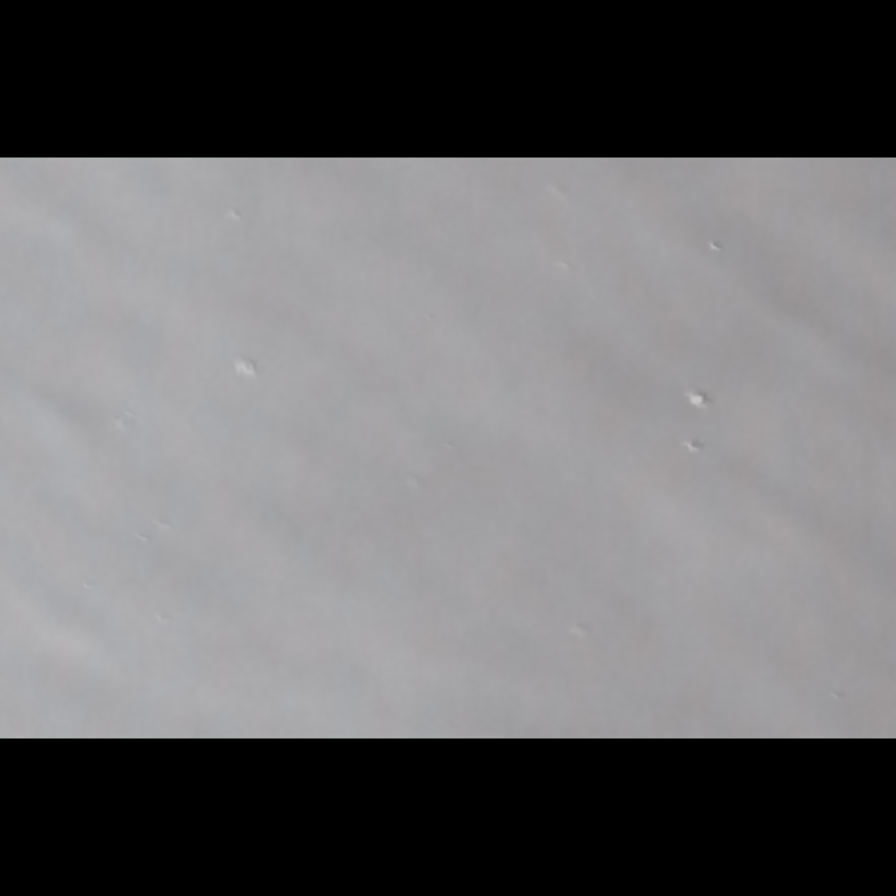
A Shadertoy shader for this texture:

```glsl
// Soft grey plaster wall with faint diagonal creases and small chips, between black bars.

vec2 hash2(vec2 p) {
    vec3 q = fract(p.xyx * vec3(0.1031, 0.1030, 0.0973));
    q += dot(q, q.yzx + 33.33);
    return fract((q.xx + q.yz) * q.zy);
}

float cornerSlope(vec2 cell, vec2 offset) {
    float angle = 6.2832 * hash2(cell).x;
    return dot(vec2(cos(angle), sin(angle)), offset);
}

float gradientNoise(vec2 p) {
    vec2 i = floor(p), f = fract(p);
    vec2 u = f * f * f * (f * (f * 6.0 - 15.0) + 10.0);
    vec2 e = vec2(1, 0);
    return mix(mix(cornerSlope(i, f), cornerSlope(i + e, f - e), u.x),
               mix(cornerSlope(i + e.yx, f - e.yx), cornerSlope(i + 1.0, f - 1.0), u.x), u.y);
}

// Rotates so that x runs along the creases, down to the right.
vec2 alongCrease(vec2 p) {
    return mat2(0.82, 0.57, -0.57, 0.82) * p;
}

// Soft ridges near the sides: a light flank below, a dark one above.
float creases(vec2 p) {
    float sum = 0.0;
    for (int i = 0; i < 5; i++) {
        float side = mod(float(i), 2.0);
        vec2 rnd = hash2(vec2(float(i) + 3.0, 17.0));
        vec2 center = vec2(mix(0.02, 0.88, side) + 0.06 * rnd.x, 0.3 + 0.1 * float(i) + 0.05 * rnd.y);
        vec2 d = alongCrease(p - center);
        d.y += 0.012 * gradientNoise(p * 14.0);
        d /= vec2(mix(0.06, 0.13, side), 0.022);
        sum -= d.y * exp(-dot(d, d)) * (0.6 + 0.4 * rnd.x);
    }
    return sum;
}

// Scattered chips, each lit on one flank and shaded on the other.
float chips(vec2 p) {
    float sum = 0.0;
    for (int i = 0; i < 18; i++) {
        vec2 place = hash2(vec2(float(i) * 3.7 + 1.0, 41.0));
        vec2 rnd = hash2(vec2(float(i) * 5.3 + 2.0, 73.0));
        float radius = mix(0.003, 0.008, rnd.x * rnd.x);
        vec2 d = alongCrease(p - mix(vec2(0.03, 0.2), vec2(0.97, 0.8), place));
        d += 0.005 * gradientNoise(p * 130.0);
        d /= radius * vec2(1.5, 0.8);
        float relief = exp(-dot(d, d)) - 0.6 * exp(-dot(d - vec2(0.4, 1.2), d - vec2(0.4, 1.2)));
        sum += relief * mix(0.03, 0.24, pow(rnd.y, 4.0));
    }
    return sum;
}

void mainImage(out vec4 fragColor, in vec2 fragCoord) {
    vec2 uv = fragCoord / iResolution.xy;
    vec2 streak = alongCrease(uv);

    // Cool light on the lower left fades to a warmer, darker right.
    float shade = uv.x + 0.12 * (uv.y - 0.5) + 0.22 * gradientNoise(uv * 4.0 + 7.0);
    vec3 color = mix(vec3(0.67, 0.67, 0.682), vec3(0.61, 0.6, 0.606), smoothstep(-0.05, 1.05, shade));

    // Cloudy mottling, stretched along the creases, and a blurred fine grain.
    float mottle = 0.030 * gradientNoise(streak * vec2(3.5, 11.0))
                 + 0.020 * gradientNoise(streak * vec2(11.0, 20.0) + 5.0)
                 + 0.010 * gradientNoise(uv * vec2(48.0, 38.0))
                 + 0.010 * gradientNoise(uv * 110.0 + 9.0);
    color += mottle + 0.045 * creases(uv) + chips(uv);

    // Weak colour blotches.
    color += vec3(0.012, -0.003, -0.006) * gradientNoise(uv * vec2(22.0, 16.0) + 31.0);

    // Thin pale rim, then the black bars above and below.
    float inside = 0.3242 - abs(uv.y - 0.5);
    color += vec3(0.01, 0.025, 0.01) * exp(-pow(inside / 0.003, 2.0));
    color *= smoothstep(-0.001, 0.001, inside);
    fragColor = vec4(color, 1.0);
}
```
